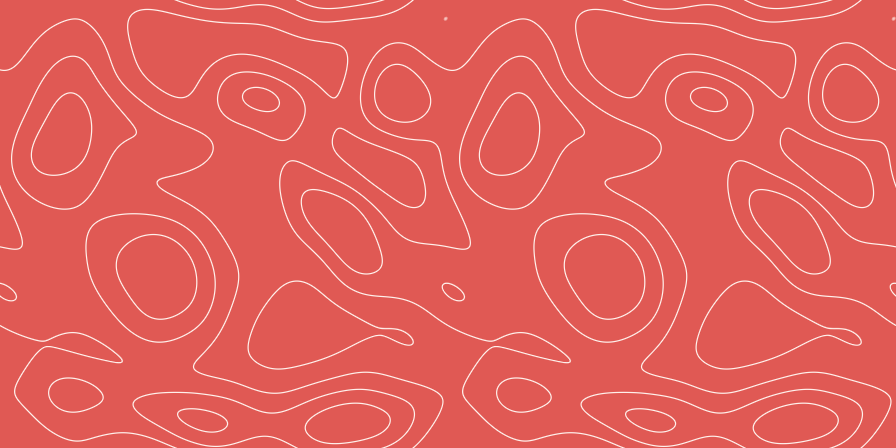
A Shadertoy shader for this pattern:

```glsl
const float PI = 3.14159;

// Hill centre and radii, in tiles
const vec4 HILL_SHAPE[11] = vec4[](
    vec4(0.117, 0.661, 0.125, 0.100), vec4(0.161, 0.883, 0.110, 0.088),
    vec4(0.378, 0.698, 0.125, 0.052), vec4(0.355, 0.380, 0.143, 0.130),
    vec4(0.578, 0.779, 0.088, 0.062), vec4(0.750, 0.500, 0.143, 0.068),
    vec4(1.003, 0.344, 0.117, 0.062), vec4(0.893, 0.797, 0.078, 0.073),
    vec4(0.789, 0.062, 0.135, 0.088), vec4(0.456, 0.057, 0.110, 0.057),
    vec4(0.156, 0.125, 0.104, 0.052));

// Hill angle and height, in contour levels
const vec2 HILL_RISE[11] = vec2[](
    vec2(1.05, 4.2), vec2(1.57, 2.3), vec2(-0.44, 2.0), vec2(-0.35, 5.55),
    vec2(-0.44, 3.5), vec2(-0.91, 4.0), vec2(-0.70, 2.4), vec2(0.60, 3.9),
    vec2(0.21, 5.0), vec2(-0.09, 3.5), vec2(-0.26, 2.2));

vec2 gradientAt(vec2 cell, float period) {
    cell = mod(cell, period);
    float angle = 2.0 * PI * fract(sin(dot(cell, vec2(127.1, 311.7))) * 43758.5);
    return vec2(cos(angle), sin(angle));
}

// Gradient noise that repeats once per tile
float tileNoise(vec2 p, float cells) {
    p *= cells;
    vec2 i = floor(p), f = p - i;
    vec2 u = f * f * f * (f * (f * 6.0 - 15.0) + 10.0);
    vec2 e = vec2(1.0, 0.0);
    float a = dot(gradientAt(i, cells), f);
    float b = dot(gradientAt(i + e.xy, cells), f - e.xy);
    float c = dot(gradientAt(i + e.yx, cells), f - e.yx);
    float d = dot(gradientAt(i + e.xx, cells), f - e.xx);
    return mix(mix(a, b, u.x), mix(c, d, u.x), u.y);
}

// Rotated bell, smoothly periodic over the tile
float hill(vec2 d, vec2 radii, float angle) {
    vec2 s = sin(PI * d) / PI, c = cos(PI * d);
    vec2 k = 1.0 / (radii * radii);
    vec2 axis = vec2(cos(angle), sin(angle)), sq = axis * axis;
    float q = dot(vec2(dot(sq, k), dot(sq.yx, k)), s * s)
            + 2.0 * axis.x * axis.y * (k.x - k.y) * s.x * s.y * c.x * c.y;
    return exp(-0.5 * q);
}

float terrain(vec2 p) {
    // Bend the hills into uneven outlines
    p += 0.032 * vec2(tileNoise(p, 5.0), tileNoise(p + 0.37, 5.0));
    float height = 0.25 * tileNoise(p, 4.0);
    for (int i = 0; i < 11; i++) {
        vec4 shape = HILL_SHAPE[i];
        height += HILL_RISE[i].y * hill(p - shape.xy, shape.zw, HILL_RISE[i].x);
    }
    return height;
}

void mainImage(out vec4 fragColor, in vec2 fragCoord) {
    vec2 p = fragCoord / iResolution.y;
    float pixel = 1.0 / iResolution.y;

    // Distance to the nearest contour, from height and slope
    float height = terrain(p);
    vec2 step = vec2(0.001, 0.0);
    vec2 slope = vec2(terrain(p + step.xy), terrain(p + step.yx)) - height;
    float dist = abs(fract(height) - 0.5) / max(length(slope) / step.x, 2.0);

    // Share of the pixel covered by the line
    float width = 0.0027;
    float coverage = clamp(0.5 * (width + pixel) - dist, 0.0, min(width, pixel)) / pixel;
    vec3 color = mix(vec3(0.88, 0.35, 0.33), vec3(1.0, 0.94, 0.92), coverage);
    fragColor = vec4(color, 1.0);
}
```
